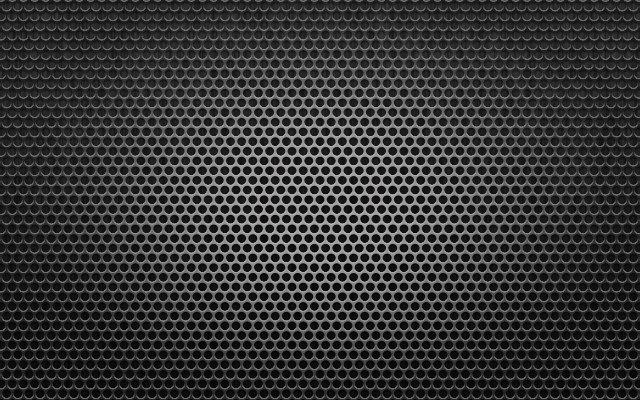
This pattern is drawn by a WebGL 1 fragment shader. Its source:

```glsl
precision highp float;
// Perforated metal sheet: a hexagonal lattice of round holes over dark brushed steel.
// Each hole has a bevelled rim lit on its lower side; a broad elliptical glow
// brightens the middle of the sheet and fades it towards the borders.

uniform vec2 u_resolution;

// Lengths are in canvas heights, except hole sizes, which are in pitches.
const float PITCH = 0.02798;
const float ROW_STEP = 0.8660254;
const float HOLE_RADIUS = 0.405;
const float RIM_WIDTH = 0.075;
const vec2 GLOW_SIZE = vec2(0.78, 0.52);
const vec2 STREAK_DENSITY = vec2(300.0, 22.0);
const float STREAK_DEPTH = 0.45;

const float STEEL_TOP = 0.165;
const float STEEL_BOTTOM = 0.045;
const float SHEET_DIM = 0.13;
const float SHEET_LIT = 0.62;
const float RIM_DIM = 0.47;
const float RIM_LIT = 0.74;
const vec3 METAL_TINT = vec3(1.0, 0.995, 0.99);

float hash(vec2 p) {
  return fract(sin(dot(p, vec2(12.9898, 78.233))) * 43758.5453);
}

float valueNoise(vec2 p) {
  vec2 cell = floor(p);
  vec2 f = fract(p);
  f = f * f * (3.0 - 2.0 * f);
  float low = mix(hash(cell), hash(cell + vec2(1.0, 0.0)), f.x);
  float high = mix(hash(cell + vec2(0.0, 1.0)), hash(cell + vec2(1.0)), f.x);
  return mix(low, high, f.y);
}

// Offset from the nearest hole centre; the lattice is two interleaved grids.
vec2 nearestHole(vec2 p) {
  vec2 period = vec2(1.0, 2.0 * ROW_STEP);
  vec2 a = mod(p + 0.5 * period, period) - 0.5 * period;
  vec2 b = mod(p, period) - 0.5 * period;
  return dot(a, a) < dot(b, b) ? a : b;
}

// Steel behind the sheet: vertical gradient with broken brush streaks.
float brushedSteel(vec2 p) {
  float fine = valueNoise(p * STREAK_DENSITY);
  float broad = valueNoise(p * STREAK_DENSITY * vec2(0.35, 0.5) + 31.0);
  float streak = mix(fine, broad, 0.35) - 0.5;
  float base = mix(STEEL_BOTTOM, STEEL_TOP, smoothstep(-0.5, 0.5, p.y));
  return base * (1.0 + 2.0 * STREAK_DEPTH * streak);
}

void main() {
  vec2 p = (gl_FragCoord.xy - 0.5 * u_resolution) / u_resolution.y;
  float edge = 0.65 / (u_resolution.y * PITCH);

  vec2 offset = nearestHole(p / PITCH);
  float dist = length(offset);
  float facing = -offset.y / max(dist, 0.001);
  float glow = 1.0 - smoothstep(0.15, 1.1, length(p / GLOW_SIZE));

  // Recess, shaded under the upper lip.
  float lipShadow = smoothstep(0.1, 0.42, dist) * smoothstep(0.0, 0.9, -facing);
  float steel = brushedSteel(p) * (1.0 - 0.55 * lipShadow) * (1.0 - 0.2 * glow);

  // Sheet face between the holes.
  float sheet = mix(SHEET_DIM, SHEET_LIT, glow) * (1.0 - 0.2 * p.y * (1.0 - glow));
  float sheetMask = smoothstep(HOLE_RADIUS - edge, HOLE_RADIUS + edge, dist);

  // Bevelled rim, strongest on the lower side.
  float rimBand = 1.0 - smoothstep(0.4 * RIM_WIDTH, 0.4 * RIM_WIDTH + edge,
                                   abs(dist - HOLE_RADIUS - 0.2 * RIM_WIDTH));
  float rimLight = smoothstep(-0.3, 0.9, facing);
  float rim = mix(RIM_DIM, RIM_LIT, glow);

  float shade = mix(steel, sheet, sheetMask);
  shade = mix(shade, rim, rimBand * rimLight * 0.85);
  gl_FragColor = vec4(shade * METAL_TINT, 1.0);
}
```
